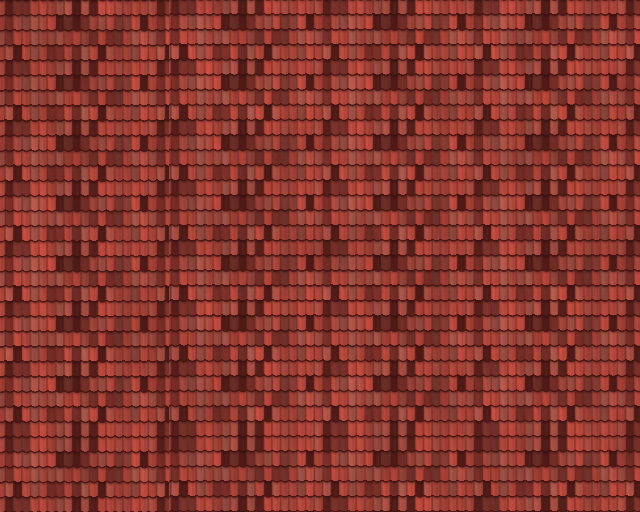
Give the GLSL for this texture, as a Shadertoy shader.

```glsl
// Red clay roof: 76 x 34 wavy tiles in overlapping courses, with scattered dark tiles.

float hash(vec2 p) {
    vec3 q = fract(vec3(p.xyx) * 0.1031);
    q += dot(q, q.yzx + 33.33);
    return fract((q.x + q.y) * q.z);
}

float noise(vec2 p) {
    vec2 i = floor(p), f = fract(p);
    f = f * f * (3.0 - 2.0 * f);
    return mix(mix(hash(i), hash(i + vec2(1, 0)), f.x),
               mix(hash(i + vec2(0, 1)), hash(i + vec2(1, 1)), f.x), f.y);
}

// How dark a tile is fired, from 0 to 1; the motif spans 18 columns and 4 courses.
float darkness(vec2 cell) {
    float start = vec4(4, 2, 4, 5)[int(cell.y)];
    float spaced = step(mod(cell.x - start + 16.0, 8.0), 0.5) * step(cell.x, 15.5);
    float strength = vec4(0.9, 1.0, 0.6, 1.0)[int(cell.y)];
    float first = step(abs(cell.x - 2.0 * step(cell.y, 0.5)), 0.5) * step(cell.y, 1.5);
    float beside = step(abs(cell.x - 1.0) + abs(cell.y - 1.0), 0.5);
    float random = smoothstep(0.72, 0.95, hash(cell + 83.0));
    return max(max(spaced * strength, first), max(beside * 0.7, random * 0.6));
}

void mainImage(out vec4 fragColor, in vec2 fragCoord) {
    vec2 uv = fragCoord / iResolution.xy;
    vec2 pixel = vec2(76, 34) / iResolution.xy;

    // Tile coordinates from the top, with a slipped strip on the left.
    float slipped = step(uv.x, 0.264);
    vec2 p = vec2(uv.x * 76.0 - 26.3 + 1.7 * slipped,
                  (1.0 - uv.y) * 34.0 + 0.083 - 0.05 * slipped);
    float turn = 6.2832 * (p.x - 0.05);
    p.y += 0.045 * cos(turn) + 0.01 * cos(2.0 * turn);
    vec2 tile = floor(p), f = fract(p);
    tile.y -= step(28.5, tile.y);
    vec2 cell = mod(tile, vec2(18, 4));

    // Fired clay, from clear red to weathered grey-red, in upright stripes.
    float stripe = noise(vec2(f.x * 2.5 + cell.x * 5.0, cell.y * 7.0));
    float weathered = smoothstep(0.3, 0.75, 0.55 * hash(cell + 7.0) + 0.45 * stripe);
    vec3 clay = mix(vec3(0.7, 0.265, 0.22), vec3(0.63, 0.325, 0.28), weathered);
    clay *= 0.9 + 0.18 * hash(cell + 19.0);
    clay *= 0.93 + 0.14 * noise(p * vec2(0.25, 0.3));
    clay = mix(clay, vec3(0.31, 0.1, 0.085), darkness(cell));

    // Rolled profile, with joints and grooves that are dirtier on some tiles.
    float dirt = hash(cell + 31.0);
    float joint = min(f.x, 1.0 - f.x);
    float jointLine = 1.0 - smoothstep(0.03, 0.07 + pixel.x, joint);
    float groove = 1.0 - smoothstep(0.02, 0.08 + pixel.x, abs(f.x - 0.6));
    clay *= 0.99 + 0.03 * cos(6.2832 * (f.x - 0.36));
    clay = mix(clay, vec3(0.38, 0.18, 0.155), (0.35 + 0.25 * dirt) * jointLine);
    clay = mix(clay, vec3(0.43, 0.23, 0.2), 0.25 * (1.0 - dirt) * groove);

    // Faint streaks along the slope.
    clay *= 0.97 + 0.06 * noise(p * vec2(4.0, 1.2));

    // Thin shadow under the scalloped lip of the course above.
    float softShadow = 1.0 - smoothstep(0.05, 0.32, f.y);
    float lip = 1.0 - smoothstep(0.05, 0.08 + pixel.y, f.y);
    lip = max(lip, smoothstep(1.0 - 0.5 * pixel.y, 1.0, f.y) * 0.5);
    clay *= 1.0 - 0.2 * softShadow;
    clay = mix(clay, vec3(0.26, 0.065, 0.05), 0.82 * lip);

    fragColor = vec4(clay, 1.0);
}
```
